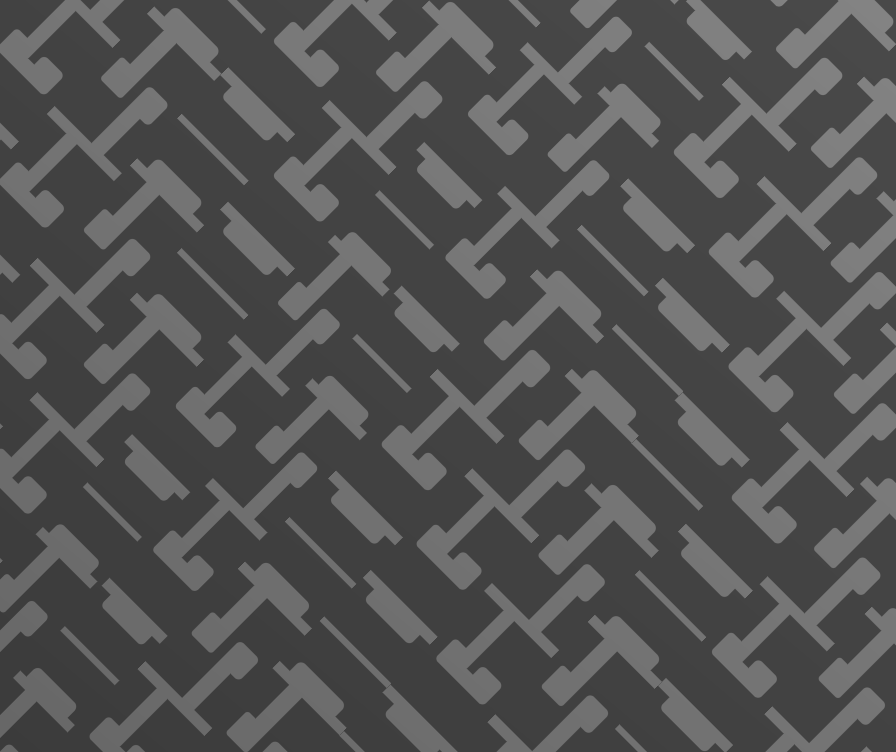
A Shadertoy shader for this pattern:

```glsl
// Diagonal strips of interlocking grey hooks, elbows and bars, each strip slid along by its own amount

// Signed distance to a rounded box given by two opposite corners
float box(vec2 p, vec2 low, vec2 high, float radius) {
    vec2 e = abs(p - 0.5 * (low + high)) - 0.5 * (high - low) + radius;
    return length(max(e, 0.0)) + min(max(e.x, e.y), 0.0) - radius;
}

// Narrow bar running across a strip
float crossBar(vec2 p, float left, float right, float trim) {
    return box(p, vec2(left, trim), vec2(right, 1.0 - trim), 0.0);
}

// Hooked arm on the left, straight arm on the right of a cross bar
float hookShape(vec2 p, float trim) {
    float d = crossBar(p, -0.06, 0.06, trim);
    d = min(d, box(p, vec2(-0.95, 0.135), vec2(-0.63, 0.45), 0.05));
    d = min(d, box(p, vec2(-0.95, 0.16), vec2(-0.78, 0.82), 0.02));
    d = min(d, box(p, vec2(-0.95, 0.54), vec2(-0.63, 0.85), 0.06));
    d = min(d, box(p, vec2(-0.85, 0.29), vec2(0.0, 0.45), 0.0));
    d = min(d, box(p, vec2(0.0, 0.55), vec2(0.85, 0.73), 0.0));
    return min(d, box(p, vec2(0.61, 0.55), vec2(0.94, 0.85), 0.06));
}

// Block on a stem that meets a thick bar
float elbowShape(vec2 p, float trim) {
    float d = crossBar(p, 1.46, 1.57, trim);
    d = min(d, box(p, vec2(0.61, 0.13), vec2(0.95, 0.44), 0.04));
    d = min(d, box(p, vec2(0.8, 0.25), vec2(1.5, 0.44), 0.0));
    return min(d, box(p, vec2(1.46, 0.15), vec2(1.74, 0.83), 0.07));
}

// Thin bar followed by a thick bar with narrow ends
float loneBars(vec2 p, float trim) {
    float d = crossBar(p, 2.175, 2.245, trim);
    d = min(d, crossBar(p, 2.83, 2.95, trim * 0.4));
    return min(d, box(p, vec2(2.67, 0.17), vec2(2.95, 0.85), 0.06));
}

void mainImage(out vec4 fragColor, in vec2 fragCoord) {
    vec2 uv = fragCoord / iResolution.y;
    float across = uv.x + 1.0 - uv.y;
    float along = uv.x + uv.y - 1.0;

    // Strips, two of them slightly narrower than the rest
    float strip = (across - 0.2136) / 0.1788 + 0.2 * clamp((across - 0.7477) / 0.3235, 0.0, 1.0);
    float row = floor(strip);
    float trim = row == 3.0 || row == 4.0 ? 0.05 : 0.0;

    // Slide of each strip, in strip widths
    float slide[14] = float[14](1.22, 0.55, 3.98, 2.70, 1.68, 3.62, 2.36,
                                0.46, 4.40, 3.68, 2.71, 1.39, 0.44, 2.39);
    float shift = slide[clamp(int(row) + 2, 0, 13)];
    vec2 p = vec2(mod(along / 0.1754 - shift + 1.2, 4.43) - 1.2, strip - row);

    float d = min(hookShape(p, trim), min(elbowShape(p, trim), loneBars(p, trim)));
    float edge = 5.5 / iResolution.y;
    float ink = 1.0 - smoothstep(-edge, edge, d);

    // Soft light from the upper right
    float light = 0.5 * (fragCoord.x / iResolution.x + uv.y);
    float grey = mix(mix(0.232, 0.288, light), mix(0.402, 0.515, light), ink);
    fragColor = vec4(vec3(grey), 1.0);
}
```
